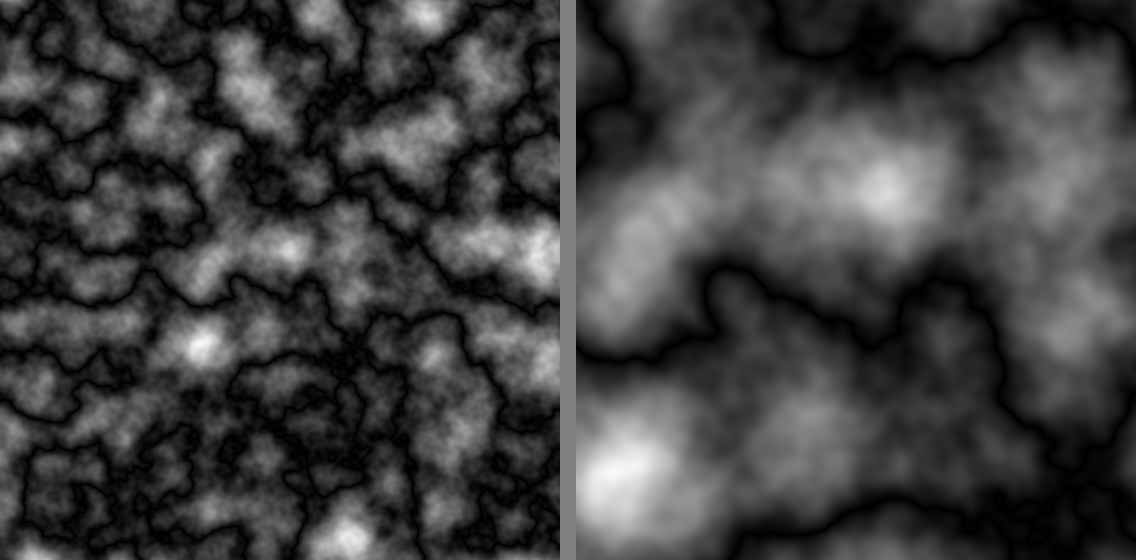
Left: the whole. Right: its middle third, enlarged.
Reproduce this texture procedurally as a three.js fragment shader.

```glsl
// Grey turbulence clouds split by thin dark creases: the absolute value of fractal gradient noise.

#define CELLS 5.0        // noise cells across the canvas, first octave
#define OCTAVES 5
#define LACUNARITY 2.0   // frequency step per octave
#define GAIN 0.5         // amplitude step per octave
#define BRIGHTNESS 1.2
#define SEED vec2(17.3, 41.7)

varying vec2 vUv;

const float TAU = 6.2831853;

float hash(vec2 p) {
  return fract(sin(dot(p, vec2(127.1, 311.7))) * 43758.5453);
}

// Unit gradient at a lattice corner, projected on the offset from it
float cornerSlope(vec2 corner, vec2 offset) {
  float angle = TAU * hash(corner);
  return dot(vec2(cos(angle), sin(angle)), offset);
}

// Signed gradient noise with quintic fade
float gradientNoise(vec2 p) {
  vec2 cell = floor(p);
  vec2 f = p - cell;
  vec2 fade = f * f * f * (f * (f * 6.0 - 15.0) + 10.0);
  vec2 right = vec2(1.0, 0.0);
  vec2 up = vec2(0.0, 1.0);
  float bottom = mix(cornerSlope(cell, f),
                     cornerSlope(cell + right, f - right), fade.x);
  float top = mix(cornerSlope(cell + up, f - up),
                  cornerSlope(cell + 1.0, f - 1.0), fade.x);
  return mix(bottom, top, fade.y);
}

// Sum of octaves, each shifted so that lattices do not line up
float fractalNoise(vec2 p) {
  float sum = 0.0;
  float amplitude = 1.0;
  for (int i = 0; i < OCTAVES; i++) {
    sum += amplitude * gradientNoise(p);
    p = p * LACUNARITY + SEED;
    amplitude *= GAIN;
  }
  return sum;
}

void main() {
  // Folding the signed noise at zero makes the dark creases
  float grey = BRIGHTNESS * abs(fractalNoise(vUv * CELLS + SEED));
  gl_FragColor = vec4(vec3(min(grey, 1.0)), 1.0);
}
```
